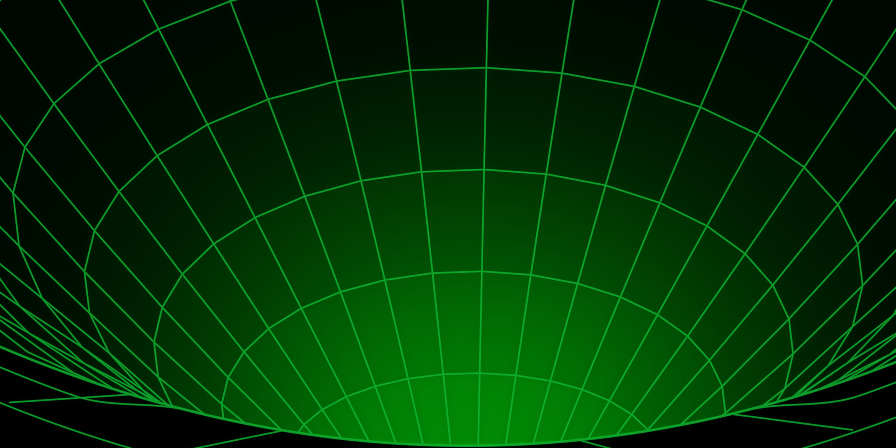
A Shadertoy shader for this background:

```glsl
// Glowing green wireframe funnel seen over its near rim, lit from the bottom.

// Layout, in units of the canvas height
const float AXIS_X = 1.057;                          // funnel axis
const vec3 RADIUS = vec3(0.273, 0.1406, 0.0021);     // ring half width, quadratic in level
const vec3 CENTRE = vec3(-0.125, 0.0872, 0.00964);   // ring centre height
const vec3 CREST = vec3(-0.060, 0.2273, 0.0);        // ring top height
const float NEAR_DEPTH = -0.068;                     // near side of the wide rings
const int LEVELS = 9;
const int LIT_LEVELS = 4;
const int SPOKES_PER_SIDE = 13;
const float SPOKE_STEP = 0.19635;                    // 32 spokes per turn
const float SPOKE_OFFSET = 0.033;

// Near rim and the strip of mesh in front of it
const vec2 RIM_LOW = vec2(1.042, 0.005);
const float RIM_CURVE = 0.2035;
const float LIP_DROP = 0.115;
const float LIP_FOLD = 0.042;
const float LIP_REACH = 0.27;

// Look
const float LINE_HALF = 0.0017;
const float RIM_HALF = 0.0026;
const float LINE_OPACITY = 0.82;
const float GLOW_SIZE = 0.005;
const float GLOW_STRENGTH = 0.06;
const float SHADE_SIZE = 0.008;
const float LIGHT_FALLOFF = 3.0;
const float POOL_LIGHT = 0.40;
const float STEP_LIGHT = 0.03;                       // added inside each lit ring
const vec3 LINE_COLOUR = vec3(0.06, 0.72, 0.20);
const vec3 FILL_TINT = vec3(0.01, 1.0, 0.03);
const vec3 DARK_COLOUR = vec3(0.0, 0.022, 0.002);

float quadratic(vec3 c, float t) {
    return c.x + t * (c.y + t * c.z);
}

float segmentDistance(vec2 p, vec2 a, vec2 b) {
    vec2 pa = p - a, ba = b - a;
    return length(pa - ba * clamp(dot(pa, ba) / dot(ba, ba), 0.0, 1.0));
}

float rimHeight(float x) {
    float dx = x - RIM_LOW.x;
    return RIM_LOW.y + RIM_CURVE * dx * dx;
}

// Mesh corner on a ring; dir holds the sine and cosine of the spoke angle
vec2 meshNode(vec2 dir, float level) {
    float centre = quadratic(CENTRE, level);
    float rise = quadratic(CREST, level) - centre;
    float fall = max(rise, centre - NEAR_DEPTH);
    return vec2(AXIS_X + quadratic(RADIUS, level) * dir.x,
                centre + dir.y * (dir.y > 0.0 ? rise : fall));
}

vec2 spokeDirection(int k) {
    float angle = SPOKE_OFFSET + SPOKE_STEP * float(k);
    return vec2(sin(angle), cos(angle));
}

// Distance to the spokes and ring chords of the funnel wall
float wallDistance(vec2 p) {
    float d = 1e3;
    for (int k = -SPOKES_PER_SIDE; k < SPOKES_PER_SIDE; k++) {
        vec2 dir = spokeDirection(k);
        vec2 nextDir = spokeDirection(k + 1);
        vec2 node = meshNode(dir, 0.0);
        for (int i = 1; i <= LEVELS; i++) {
            float level = float(i);
            vec2 outer = meshNode(dir, level);
            d = min(d, segmentDistance(p, node, outer));
            d = min(d, segmentDistance(p, outer, meshNode(nextDir, level)));
            node = outer;
        }
    }
    return d;
}

// Distance to the fold, lower edge and cross links in front of the rim
float lipDistance(vec2 p, float aboveRim) {
    float fold = LIP_FOLD * smoothstep(0.62, 0.88, abs(p.x - RIM_LOW.x));
    float d = min(abs(aboveRim + LIP_DROP), abs(aboveRim + fold));
    for (int i = 0; i < 4; i++) {
        float side = i < 2 ? -1.0 : 1.0;
        float offset = (i < 2 ? 0.68 : 0.52) + 0.34 * float(i % 2);
        float outerX = RIM_LOW.x + side * offset;
        float innerX = outerX - side * LIP_REACH;
        vec2 outer = vec2(outerX, rimHeight(outerX) - LIP_DROP);
        d = min(d, segmentDistance(p, outer, vec2(innerX, rimHeight(innerX))));
    }
    return d;
}

// Light pooled at the bottom, stepping up inside each ring
float wallLight(vec2 p, float pixel) {
    vec2 fromPool = vec2(0.9 * (p.x - AXIS_X), p.y);
    float light = POOL_LIGHT * exp(-LIGHT_FALLOFF * dot(fromPool, fromPool));
    for (int i = 1; i <= LIT_LEVELS; i++) {
        float level = float(i);
        float centre = quadratic(CENTRE, level);
        float rise = quadratic(CREST, level) - centre;
        vec2 q = vec2((p.x - AXIS_X) / quadratic(RADIUS, level), (p.y - centre) / rise);
        float edge = (1.0 - length(q)) * rise;
        light += STEP_LIGHT * smoothstep(-pixel, pixel, edge - LINE_HALF);
    }
    return light;
}

float lineCoverage(float d, float halfWidth, float pixel) {
    return 1.0 - smoothstep(halfWidth - 0.5 * pixel, halfWidth + 0.7 * pixel, d);
}

void mainImage(out vec4 fragColor, in vec2 fragCoord) {
    float pixel = 1.0 / iResolution.y;
    vec2 p = fragCoord * pixel;
    p.x += 1.0 - 0.5 * iResolution.x * pixel;

    // Signed distance from the rim, corrected for its slope
    float slope = 2.0 * RIM_CURVE * (p.x - RIM_LOW.x);
    float rim = (p.y - rimHeight(p.x)) / sqrt(1.0 + slope * slope);
    float inside = smoothstep(-pixel, pixel, rim);

    // Lit wall with a soft shade beside the lines
    float nearest = mix(lipDistance(p, rim), wallDistance(p), inside);
    float light = wallLight(p, pixel) * (1.0 - 0.12 * exp(-nearest / SHADE_SIZE));
    vec3 colour = (DARK_COLOUR + FILL_TINT * light) * inside;

    // Mesh lines and their glow
    float mesh = max(lineCoverage(nearest, LINE_HALF, pixel),
                     lineCoverage(abs(rim), RIM_HALF, pixel));
    colour += LINE_COLOUR * GLOW_STRENGTH * exp(-min(nearest, abs(rim)) / GLOW_SIZE);
    colour = mix(colour, LINE_COLOUR, LINE_OPACITY * mesh);

    fragColor = vec4(colour, 1.0);
}
```
